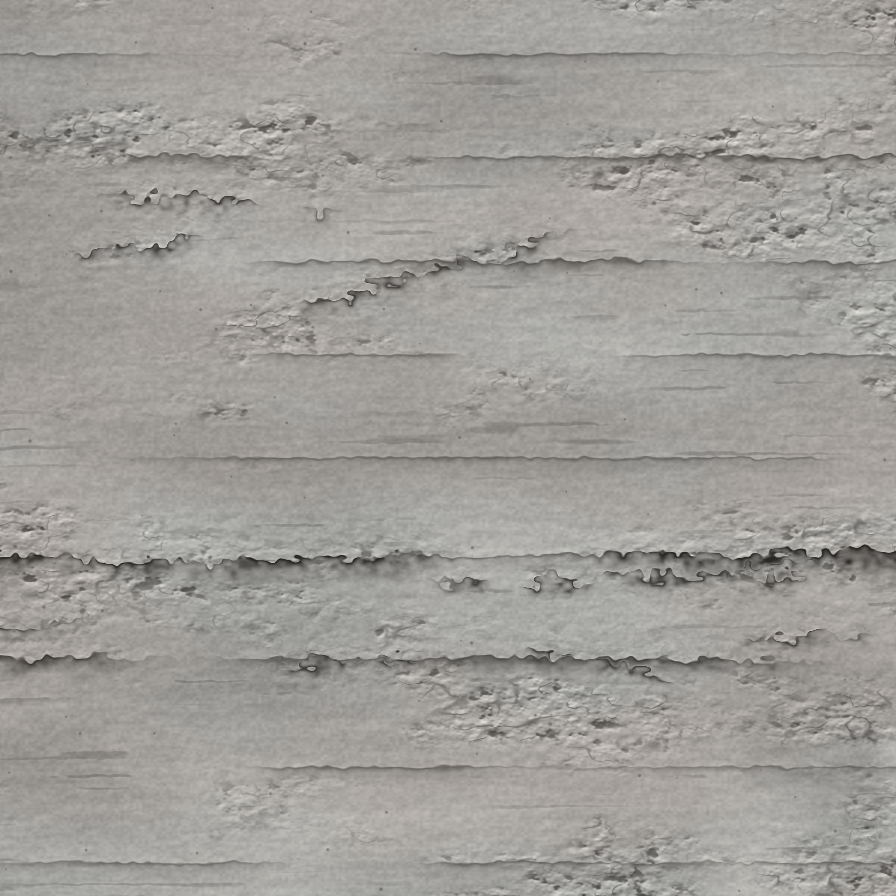
This texture is drawn by a WebGL 2 fragment shader. Its source:

```glsl
#version 300 es
precision highp float;
// Weathered board-formed concrete: horizontal plank seams, ragged ledges and
// rubbly broken bands. Ledges are shadow profiles below noisy lines; rubble is
// a masked noise relief lit from above, over faint wood grain, sand and pits.

uniform vec2 u_resolution;
out vec4 outColor;

const vec3 WARM = vec3(0.645, 0.628, 0.612);
const vec3 COOL = vec3(0.655, 0.655, 0.640);
const vec3 SHADOW = vec3(0.17, 0.16, 0.15);
const int SEAMS = 9;
const float FIRST_SEAM = 0.037;
const float SEAM_PITCH = 0.1125;
const int SCARS = 12;
const float LOW_BAND = 0.335;      // heights of the two broken bands
const float HIGH_BAND = 0.77;
const float EDGE = 0.0013;         // softness of ledge edges
const float RELIEF_STEP = 0.002;
const float RELIEF_GAIN = 1.5;
const float GRAIN_GAIN = 0.042;
const float SAND_GAIN = 0.085;
const float STAIN_GAIN = 0.24;
const float PIT_CELLS = 48.0;

float hash(vec2 p) {
    vec3 q = fract(vec3(p.xyx) * 0.1031);
    q += dot(q, q.yzx + 33.33);
    return fract((q.x + q.y) * q.z);
}

float noise(vec2 p) {
    vec2 i = floor(p), f = fract(p);
    f = f * f * (3.0 - 2.0 * f);
    return mix(mix(hash(i), hash(i + vec2(1, 0)), f.x),
               mix(hash(i + vec2(0, 1)), hash(i + vec2(1, 1)), f.x), f.y);
}

float fbm(vec2 p) {
    float sum = 0.0, amp = 0.57;
    for (int i = 0; i < 3; i++) {
        sum += amp * noise(p);
        p = mat2(1.6, 1.2, -1.2, 1.6) * p + 17.3;
        amp *= 0.5;
    }
    return sum;
}

// How broken the surface is at a given height
float wear(float y) {
    float low = (y - LOW_BAND) / 0.085, high = (y - HIGH_BAND) / 0.055;
    return exp(-low * low) + 0.75 * exp(-high * high);
}

float rubbleMask(vec2 p) {
    float patches = fbm(p * vec2(4.0, 11.0) + 5.7) + 0.25 * (noise(p * vec2(30.0, 50.0)) - 0.5);
    return smoothstep(0.52, 0.8, patches + 0.12 * wear(p.y));
}

float chunks(vec2 p) {
    return fbm(p * vec2(66.0, 105.0));
}

// Sharp upper edge, shadow fading downward; d is the height above the line
float ledge(float d, float width) {
    return smoothstep(EDGE, -EDGE, d) * exp(min(d, 0.0) / width);
}

float lip(float d) {
    return smoothstep(-EDGE, EDGE, d) * exp(-max(d, 0.0) / 0.003);
}

float pits(vec2 p) {
    vec2 cell = floor(p * PIT_CELLS);
    vec2 center = 0.25 + 0.5 * vec2(hash(cell + 3.1), hash(cell + 8.7));
    float radius = mix(0.03, 0.08, hash(cell + 5.3));
    float dist = length(fract(p * PIT_CELLS) - center);
    return step(0.95, hash(cell)) * smoothstep(radius + 0.05, radius - 0.03, dist);
}

void main() {
    vec2 p = gl_FragCoord.xy / u_resolution;
    float ragged = 0.65 * (fbm(p * vec2(34.0, 52.0) + 9.0) - 0.5)
                 + 0.5 * (noise(p * vec2(115.0, 150.0)) - 0.5);
    float chunk = chunks(p);
    float crumbs = smoothstep(0.28, 0.62, chunk);
    float shadow = 0.0, light = 0.0, boardTone = 0.0, crumble = 0.0;

    // Plank seams: thin and clean, or thick and crumbling inside worn bands
    for (int i = 0; i < SEAMS; i++) {
        float k = float(i);
        float y = FIRST_SEAM + SEAM_PITCH * k + 0.014 * (hash(vec2(k, 4.0)) - 0.5);
        float worn = wear(y) * smoothstep(0.2, 0.6, noise(vec2(p.x * 3.5, k * 7.0 + 2.0)));
        float present = smoothstep(0.2, 0.6, noise(vec2(p.x * 5.0 + 3.0, k * 5.0)) + 0.3 * worn);
        float sway = 0.02 * worn * (noise(vec2(p.x * 7.0, k)) - 0.5);
        float d = p.y - y - sway - ragged * mix(0.007, 0.034, worn);
        float depth = present * mix(0.62, 1.15, worn) * mix(1.0, 0.35 + 0.9 * crumbs, worn);
        float patchy = 0.5 + noise(vec2(p.x * 16.0, k));
        shadow = max(shadow, depth * ledge(d, mix(0.0032, 0.013, worn) * patchy));
        shadow = max(shadow, 0.2 * present * ledge(d, 0.013));
        light = max(light, present * lip(d));
        crumble = max(crumble, present * worn * exp(-abs(d) / 0.016));
        boardTone = mix(boardTone, hash(vec2(k, 11.0)) - 0.5, smoothstep(-0.003, 0.003, d));
    }

    // Slanting broken ledges scattered through the worn bands
    for (int i = 0; i < SCARS; i++) {
        float k = float(i);
        float band = i % 3 == 0 ? HIGH_BAND : LOW_BAND - 0.03;
        vec2 center = vec2(hash(vec2(k, 21.0)), band + 0.17 * (hash(vec2(k, 27.0)) - 0.5));
        float reach = mix(0.07, 0.2, hash(vec2(k, 33.0)));
        float slope = 0.55 * (hash(vec2(k, 39.0)) - 0.5);
        vec2 q = p - center;
        float d = q.y - slope * q.x - 0.034 * ragged;
        float taper = smoothstep(1.0, 0.5, abs(q.x) / reach);
        taper *= smoothstep(0.2, 0.5, noise(vec2(p.x * 16.0, k * 3.0)));
        shadow = max(shadow, 0.95 * taper * (0.35 + 0.75 * crumbs) * ledge(d, 0.0065));
        light = max(light, taper * lip(d));
        crumble = max(crumble, 0.7 * taper * exp(-abs(d) / 0.014));
    }

    // Rubble relief lit from the upper left, with creases and dark cavities
    float mask = max(rubbleMask(p), crumble);
    float rise = chunks(p + RELIEF_STEP * vec2(-0.5, 1.0)) - chunk;
    float relief = -RELIEF_GAIN * rise * (0.13 + 0.8 * mask);
    float crease = abs(noise(p * vec2(38.0, 80.0) + 0.8 * chunk) - 0.5);
    shadow = max(shadow, 0.42 * mask * smoothstep(0.08, 0.0, crease) * crumbs);
    shadow = max(shadow, 0.6 * mask * smoothstep(0.36, 0.2, chunk));
    shadow = max(shadow, 0.35 * pits(p));

    // Wood grain with short scratches, sand, broad stains and pale runs
    float fiber = noise(p * vec2(9.0, 150.0) + 0.6 * ragged);
    float grain = fiber + noise(p * vec2(32.0, 290.0)) - 1.0;
    float scratchZone = smoothstep(0.4, 0.65, noise(p * vec2(5.0, 12.0) + 40.0));
    shadow = max(shadow, 0.22 * scratchZone * smoothstep(0.8, 0.95, fiber));
    float sand = noise(p * 300.0) + 0.6 * noise(p * 170.0 + 7.0) - 0.8;
    float stain = fbm(p * vec2(3.5, 8.0) + 31.0) - 0.5;
    float runs = smoothstep(0.22, 0.15, p.y) * smoothstep(0.74, 0.84, p.x)
               * (noise(p * vec2(26.0, 5.0)) - 0.45);
    float tone = 1.0 + GRAIN_GAIN * grain + SAND_GAIN * sand + STAIN_GAIN * stain
               + 0.05 * boardTone + 0.22 * runs + relief + 0.07 * light;

    vec3 color = mix(WARM, COOL, smoothstep(0.3, 0.7, fbm(p * vec2(3.0, 8.0) + 12.0))) * tone;
    color = mix(color, SHADOW, clamp(shadow, 0.0, 1.0));
    outColor = vec4(clamp(color, 0.0, 1.0), 1.0);
}
```
